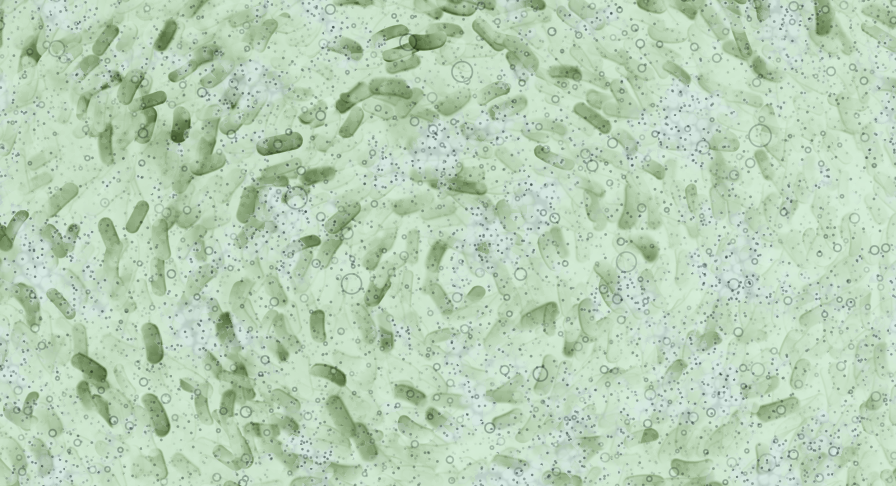
Reproduce this texture procedurally as a WebGL 2 fragment shader.

```glsl
#version 300 es
precision highp float;
// Translucent green rod-shaped cells swirling through a pale, frothy, bubbly fluid.
#define CELL_LAYERS 5
#define CELL_GRID 0.066
#define CELL_PRESENCE 0.58
#define CELL_LENGTH 0.028
#define CELL_RADIUS 0.0165
#define CELL_DARKNESS 1.45
#define SWIRL_CENTRE vec2(0.95, 0.42)
#define CLEAR_FLUID vec3(0.865, 0.955, 0.885)
#define FROTH_FLUID vec3(0.865, 0.935, 0.925)
#define GREEN_ABSORB vec3(0.75, 0.62, 0.97)
#define GREY_ABSORB vec3(0.80, 0.72, 0.74)
#define SPECKLE 0.55

uniform vec2 u_resolution;
out vec4 fragColor;

vec3 hash3(vec2 p) {
    vec3 q = fract(p.xyx * vec3(0.1031, 0.1030, 0.0973));
    q += dot(q, q.yxz + 33.33);
    return fract((q.xxy + q.yzz) * q.zyx);
}

// Layered, rotated sines, roughly -1 to 1
float waves(vec2 p) {
    float sum = 0.0, amp = 0.55;
    for (int i = 0; i < 5; i++) {
        sum += amp * sin(p.x + 1.3 * sin(p.y * 0.8 + 1.7)) * cos(p.y + 0.9 * sin(p.x * 0.7));
        p = mat2(1.45, 1.18, -1.18, 1.45) * p + 2.3;
        amp *= 0.62;
    }
    return sum;
}

// Distance to the nearest scattered point, with that point's random value
vec2 cellular(vec2 p) {
    vec2 nearest = vec2(9.0, 0.0);
    for (int j = -1; j <= 1; j++)
    for (int i = -1; i <= 1; i++) {
        vec2 id = floor(p) + vec2(i, j);
        vec3 h = hash3(id + 40.0);
        float d = length(id + h.xy - p);
        if (d < nearest.x) nearest = vec2(d, h.z);
    }
    return nearest;
}

float flowAngle(vec2 p) {
    vec2 r = p - SWIRL_CENTRE;
    return atan(r.x, -r.y * 1.3) + 0.35 * waves(p * 3.0);
}

// Density of the stacked rods over a thin ground
float rods(vec2 p, float stain, float px) {
    float density = 0.05 + 0.10 * stain;
    for (int l = 0; l < CELL_LAYERS; l++) {
        vec2 shift = vec2(7.37, 3.71) * float(l + 1);
        vec2 s = p / CELL_GRID + shift;
        for (int j = -1; j <= 1; j++)
        for (int i = -1; i <= 1; i++) {
            vec2 id = floor(s) + vec2(i, j);
            vec3 h = hash3(id + float(l) * 17.0);
            if (h.z > CELL_PRESENCE) continue;
            vec3 k = hash3(id + 91.0 + float(l) * 31.0);
            vec3 m = hash3(id + 157.0 + float(l) * 23.0);
            vec2 centre = (id + h.xy - shift) * CELL_GRID;
            float angle = flowAngle(centre) + (k.z - 0.5) * 1.5;
            vec2 axis = vec2(cos(angle), sin(angle));
            vec2 q = p - centre;
            q = vec2(dot(q, axis), dot(q, vec2(-axis.y, axis.x)));
            q.y += (m.x - 0.5) * 12.0 * q.x * q.x;
            float radius = CELL_RADIUS * mix(0.68, 1.1, m.y);
            float halfLen = CELL_LENGTH * mix(0.65, 1.15, m.z);
            float d = length(vec2(max(abs(q.x) - halfLen, 0.0), q.y)) - radius;
            float blur = px * 0.8 + 0.006 * k.x * k.x;
            float mask = smoothstep(blur, -blur, d);
            // Uneven filling: darker towards one end and one flank
            float fill = 0.85 + 0.4 * (m.x - 0.5) * q.x / halfLen * 2.0
                       + 0.45 * (m.y - 0.4) * q.y / radius;
            float tone = 0.09 + 0.13 * k.x + CELL_DARKNESS * stain * pow(k.y, 4.5);
            float rim = smoothstep(0.0045, 0.0, abs(d + 0.002)) * smoothstep(-0.3, 1.0, q.y / radius);
            float body = tone * fill + rim * (0.08 + 0.35 * tone);
            density = mix(density, body, mask * mix(0.5, 0.92, k.y));
        }
    }
    return density;
}

// x: dark rims, y: bright interiors
vec2 bubbles(vec2 p, float grid, float minR, float maxR, float presence, float px) {
    vec2 sum = vec2(0.0);
    for (int j = -1; j <= 1; j++)
    for (int i = -1; i <= 1; i++) {
        vec2 id = floor(p / grid) + vec2(i, j);
        vec3 h = hash3(id + 211.0 + grid * 900.0);
        vec3 k = hash3(id + 307.0);
        if (h.z > presence) continue;
        float r = mix(minR, maxR, k.x * k.x);
        float d = length(p - (id + h.xy) * grid) - r;
        sum.x = max(sum.x, smoothstep(0.0012 + px, 0.0, abs(d)) * mix(0.35, 1.0, k.y));
        sum.y = max(sum.y, smoothstep(px, -px, d + 0.002) * k.z);
    }
    return sum;
}

void main() {
    vec2 p = gl_FragCoord.xy / u_resolution.y;
    float px = 1.0 / u_resolution.y;

    // Broad staining: heavy at the left and top, thin right of centre
    vec2 toClearing = p - vec2(1.22, 0.45);
    float stain = 0.62 + 0.35 * waves(p * 4.5 + 1.0) - 0.24 * (p.x - 0.7)
                + 0.2 * (p.y - 0.5) - 0.3 * exp(-7.0 * dot(toClearing, toClearing));
    stain = clamp(stain, 0.08, 1.1);
    float density = rods(p, stain, px);
    density += 0.22 * smoothstep(0.25, 0.9, waves(p * 11.0 + 5.0)) * stain;

    // Froth washes over the rods in ragged flakes
    vec2 flake = cellular(p * 48.0);
    vec2 grain = cellular(p * 105.0);
    float froth = waves(p * 13.0 + 9.0) + 0.5 * (flake.y - 0.5) + 0.4 * (grain.y - 0.5);
    froth = smoothstep(0.0, 0.75, froth + 0.12 - 0.2 * stain);
    density = mix(density, 0.04, 0.72 * froth);
    density *= 0.86 + 0.28 * grain.y;

    // Grey specks and bubble rims
    float grey = SPECKLE * smoothstep(0.4, 0.1, grain.x) * smoothstep(0.6, 1.0, grain.y) * (0.4 + froth);
    grey += 0.5 * smoothstep(0.2, 0.06, flake.x) * step(0.8, flake.y);
    grey += 0.14 * froth * smoothstep(0.35, 0.75, flake.x);
    vec2 foam = bubbles(p, 0.042, 0.003, 0.010, 0.42, px);
    vec2 large = bubbles(p + 0.13, 0.21, 0.011, 0.024, 0.38, px);
    grey += 0.48 * max(foam.x, large.x);
    density *= 1.0 - 0.45 * max(foam.y, large.y);

    vec3 colour = mix(CLEAR_FLUID, FROTH_FLUID, froth);
    colour *= exp(-density * GREEN_ABSORB - grey * GREY_ABSORB);
    fragColor = vec4(colour, 1.0);
}
```
